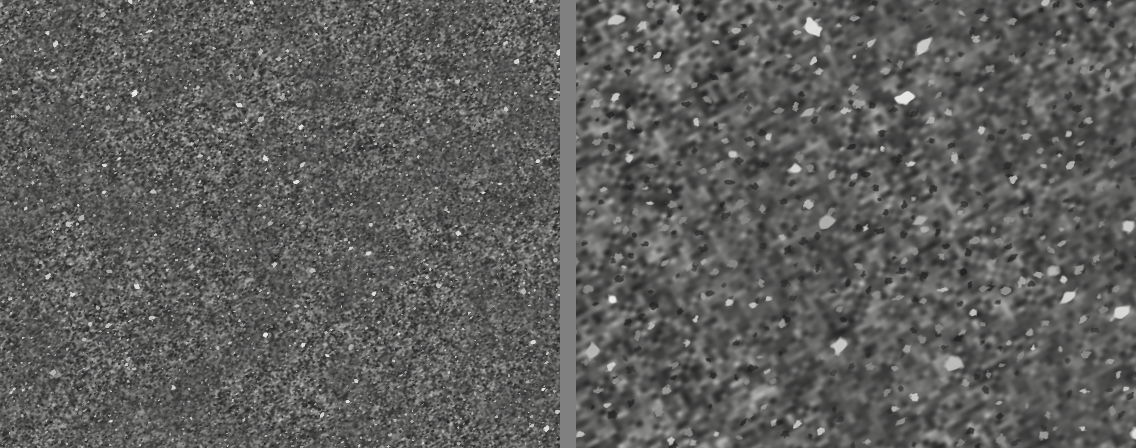
Left: the whole. Right: its middle third, enlarged.
This texture is drawn by a WebGL 1 fragment shader. Its source:

```glsl
precision highp float;

uniform vec2 u_resolution;

const vec3 STONE_TINT = vec3(1.0, 1.0, 0.994);
const float STONE_GRAY = 0.353;
const float PIT_GRAY = 0.11;

float hash(vec2 p) {
    vec3 q = fract(vec3(p.xyx) * vec3(0.1031, 0.1030, 0.0973));
    q += dot(q, q.yzx + 33.33);
    return fract((q.x + q.y) * q.z);
}

vec2 hash2(vec2 p) {
    return vec2(hash(p + 17.3), hash(p + 71.9));
}

mat2 rotation(float angle) {
    float c = cos(angle);
    float s = sin(angle);
    return mat2(c, -s, s, c);
}

// Value noise from -1 to 1
float noise(vec2 p) {
    vec2 cell = floor(p);
    vec2 f = fract(p);
    f = f * f * (3.0 - 2.0 * f);
    float low = mix(hash(cell), hash(cell + vec2(1.0, 0.0)), f.x);
    float high = mix(hash(cell + vec2(0.0, 1.0)), hash(cell + vec2(1.0, 1.0)), f.x);
    return 2.0 * mix(low, high, f.y) - 1.0;
}

float fbm(vec2 p) {
    float sum = 0.0;
    float amplitude = 0.6;
    for (int i = 0; i < 4; i++) {
        sum += amplitude * noise(p);
        p = rotation(0.6) * p * 2.03 + 13.7;
        amplitude *= 0.65;
    }
    return sum;
}

// Scattered angular chips: x is coverage, y is a random shade
vec2 chips(vec2 p, float density, float radius, float softness) {
    vec2 cell = floor(p);
    vec2 center = 0.34 + 0.32 * hash2(cell);
    vec2 shape = hash2(cell + 205.0);
    vec2 d = rotation(3.0 * (shape.x - 0.5)) * (fract(p) - center);
    d.y *= 1.0 + 0.7 * shape.y;
    float size = radius * (0.55 + 0.6 * hash(cell + 411.0));
    float outline = mix(length(d), abs(d.x) + abs(d.y), 0.35);
    outline += 0.4 * size * noise(p * 7.0);
    float present = step(hash(cell + 613.0), density);
    float cover = 1.0 - smoothstep(size - softness, size + softness, outline);
    return vec2(present * cover, hash(cell + 809.0));
}

// Mineral grain with a long light tail, stronger in rough patches
float grain(vec2 p, float roughness) {
    float fine = noise(p * 222.0);
    float medium = noise(rotation(0.7) * p * 128.0 + 31.0);
    float coarse = noise(p * 52.0 + 57.0);
    float tone = 0.165 * fine + 0.105 * medium + 0.04 * coarse;
    tone *= roughness;
    return tone + 0.9 * tone * tone;
}

void main() {
    vec2 uv = gl_FragCoord.xy / u_resolution.y;

    // Grain runs gently up to the right
    vec2 p = rotation(0.5) * uv * vec2(0.9, 1.1) + 3.0;

    // Worn and rough patches
    float patches = fbm(p * 12.0);
    float roughness = mix(0.65, 1.15, smoothstep(-0.6, 0.5, patches));
    float gray = STONE_GRAY + 0.028 * patches + grain(p, roughness);

    // Dark pits
    vec2 pit = chips(p * 84.0 + 5.0, 0.22, 0.27, 0.1);
    gray = mix(gray, PIT_GRAY, 0.7 * pit.x * min(roughness, 1.0));

    // Small pale crystals and a few larger bright ones
    vec2 small = chips(p * 78.0, 0.3, 0.27, 0.1);
    gray = mix(gray, mix(0.54, 0.88, small.y * small.y), 0.85 * small.x);
    vec2 large = chips(p * 34.0 + 9.0, 0.065, 0.23, 0.06);
    gray = mix(gray, mix(0.68, 0.97, large.y), 0.92 * large.x);

    gl_FragColor = vec4(clamp(gray, 0.06, 0.97) * STONE_TINT, 1.0);
}
```
